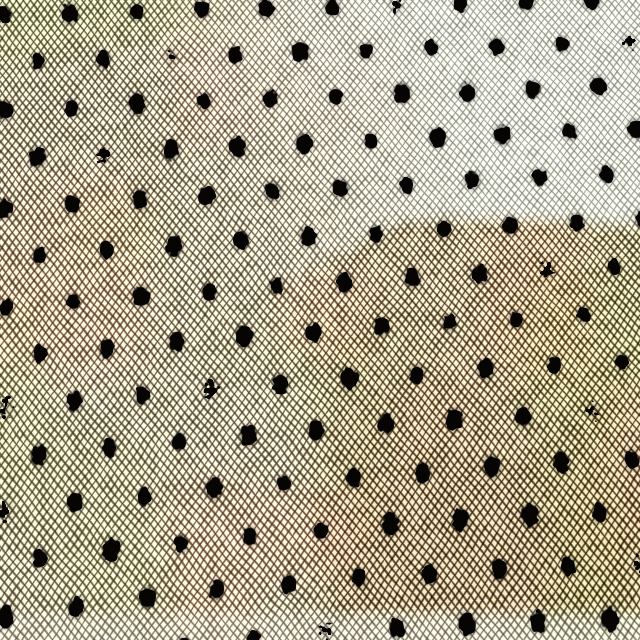
A WebGL 2 fragment shader for this texture:

```glsl
#version 300 es
precision highp float;
// Sheer diamond-mesh tulle with staggered black flocked dots over a pale and tan ground.

uniform vec2 u_resolution;
out vec4 outColor;

const vec3 HOLE_WHITE = vec3(1.0, 1.01, 0.98);
const vec3 HOLE_CREAM = vec3(1.03, 1.01, 0.92);
const vec3 HOLE_TAN = vec3(1.0, 0.93, 0.78);
const vec3 STRAND_PALE = vec3(0.55, 0.55, 0.49);
const vec3 STRAND_BROWN = vec3(0.33, 0.28, 0.19);
const vec3 STRAND_DARK = vec3(0.22, 0.16, 0.08);
const vec3 DOT_BLACK = vec3(0.025, 0.02, 0.015);
const vec3 BLUSH = vec3(0.035, -0.015, -0.015);
const vec3 OLIVE = vec3(-0.025, 0.01, -0.04);

const vec2 DOT_RADIUS = vec2(0.0120, 0.0148);
const float DOT_JITTER = 0.003;
const float DOT_ROUGHNESS = 0.5;
const float WORN_SHARE = 0.12;
const float COLUMN_PITCH = 0.1018;
const float COLUMN_SPREAD = 0.0095;
const float ROW_PITCH = 0.0750;
const vec2 MESH_PER_DOT = vec2(9.2, 5.1);
const float STRAND_WIDTH = 0.150;
const float STRAND_SOFTNESS = 0.15;

float hash(vec2 p) {
  return fract(sin(dot(p, vec2(127.1, 311.7))) * 43758.5453);
}

float noise(vec2 p) {
  vec2 i = floor(p), f = fract(p);
  f = f * f * (3.0 - 2.0 * f);
  return mix(mix(hash(i), hash(i + vec2(1, 0)), f.x),
             mix(hash(i + vec2(0, 1)), hash(i + vec2(1, 1)), f.x), f.y);
}

float columnPitch(float v) {
  return COLUMN_PITCH + COLUMN_SPREAD * v;
}

// Stretched cloth coordinates: x counts dot columns, y counts dot rows downwards.
vec2 clothCoords(vec2 p) {
  float row = 0.31 * (p.x - 1.0) + p.y * (13.45 + 1.85 * p.x)
            - p.y * p.y * (0.7 + 1.2 * p.x - 0.8 * p.x * (1.0 - p.x));
  return vec2((p.x - 0.008) / columnPitch(p.y), row);
}

// Coverage of one family of parallel threads.
float strands(float t, float width) {
  float d = 0.5 - abs(fract(t) - 0.5);
  float soft = max(STRAND_SOFTNESS, 0.6 * fwidth(t));
  return 1.0 - smoothstep(width - soft, width + soft, d);
}

// Ink in x and soft shadow in y for the staggered dots.
vec2 dots(vec2 p, vec2 cloth, float pixel) {
  vec2 result = vec2(0.0);
  for (int k = 0; k < 2; k++) {
    float row = floor(cloth.y) + float(k);
    float shift = 0.5 * mod(row, 2.0);
    vec2 id = vec2(floor(cloth.x - shift + 0.5), row);
    vec2 delta = (cloth - id - vec2(shift, 0.0)) * vec2(columnPitch(p.y), ROW_PITCH);
    delta += (vec2(hash(id + 3.1), hash(id + 7.7)) - 0.5) * DOT_JITTER;
    float size = mix(0.82, 1.08, hash(id + 11.3));
    float worn = step(1.0 - WORN_SHARE, hash(id + 19.9));
    float d = length(delta / (DOT_RADIUS * size)) - 1.0;
    float shadow = 0.5 * (1.0 - smoothstep(-0.2, 0.55, d));
    d += (noise(p * 150.0 + id) - 0.5) * DOT_ROUGHNESS;
    d += worn * (1.5 * noise(p * 190.0 + id * 5.0) - 0.35);
    float edge = max(0.09, 0.8 * pixel / DOT_RADIUS.x);
    float ink = 1.0 - smoothstep(-edge, edge, d);
    result = max(result, vec2(ink, shadow * (1.0 - 0.6 * worn)));
  }
  return result;
}

void main() {
  vec2 p = gl_FragCoord.xy / u_resolution;
  p.y = 1.0 - p.y;
  vec2 cloth = clothCoords(p);

  // Ground: white upper right, cream left, tan shade lower right, pale hem.
  float cloud = noise(p * 5.0 + 2.0) - 0.5;
  float brink = 0.35 + 0.10 * (1.0 - smoothstep(0.42, 0.66, p.x)) + 0.03 * cloud;
  float above = 1.0 - smoothstep(brink - 0.02, brink + 0.02, p.y);
  float white = above * smoothstep(0.15, 0.78, p.x + 0.15 * cloud - 0.25 * (p.y - 0.2));
  float hem = smoothstep(0.94, 0.98, p.y);
  float shade = (1.0 - above) * smoothstep(0.38, 0.60, p.x + 0.15 * cloud);
  shade *= (0.5 + 0.5 * smoothstep(0.5, 0.85, p.y)) * (1.0 - hem);
  white = max(white, 0.45 * hem);
  vec3 hole = mix(mix(HOLE_CREAM, HOLE_TAN, shade), HOLE_WHITE, white);
  vec3 thread = mix(mix(STRAND_BROWN, STRAND_DARK, shade), STRAND_PALE, white);
  float blush = smoothstep(0.35, 0.9, noise(p * 6.0 + 8.0));
  float olive = smoothstep(0.35, 0.9, noise(p * 5.5 + 21.0));
  vec3 tint = (BLUSH * blush + OLIVE * olive) * (1.0 - white);

  // Net: two crossing thread families that form tall diamonds.
  vec2 mesh = cloth * MESH_PER_DOT;
  mesh += 0.3 * (vec2(noise(p * 22.0), noise(p * 22.0 + 40.0)) - 0.5);
  float width = STRAND_WIDTH * (1.0 - 0.25 * white);
  width *= 0.75 + 0.5 * noise(p * 75.0);
  float falling = strands(mesh.x - mesh.y, width * 1.1);
  float rising = strands(mesh.x + mesh.y, width * 0.95);
  float net = clamp(max(falling, rising) * 0.84 + 0.28 * falling * rising, 0.0, 1.0);
  vec3 color = mix(hole, thread, net) + tint;
  color += 0.08 * (noise(p * 230.0) - 0.5);

  // Flocked dots.
  vec2 flock = dots(p, cloth, 1.0 / min(u_resolution.x, u_resolution.y));
  color = mix(color, color * 0.45, flock.y);
  color = mix(color, DOT_BLACK, flock.x);
  outColor = vec4(clamp(color, 0.0, 1.0), 1.0);
}
```
